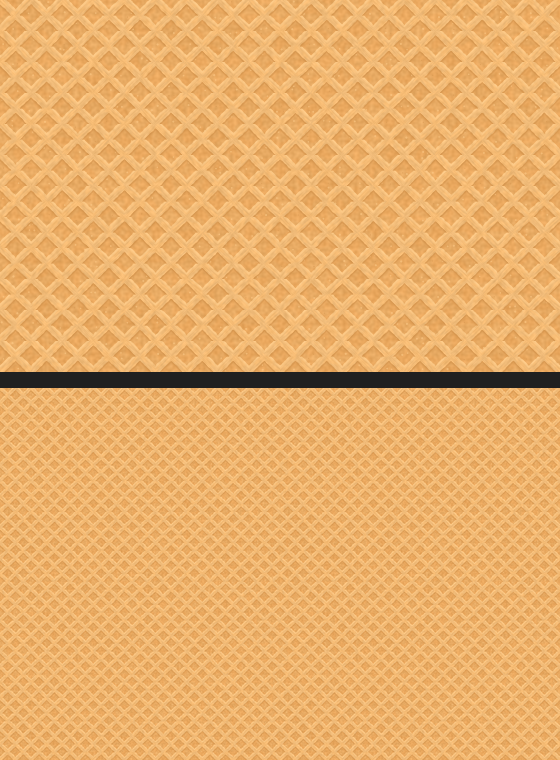
Top, the tile; bottom, the same tile 2 across and 2 down.
Write a Shadertoy shader that draws this pattern.

```glsl
// Waffle sheet: a diagonal lattice of raised ribs around square, sunken pits.
// Each pit is a rounded box in rotated cell space with a lit lower bevel and a
// shaded upper lip; wrapping gradient noise and crumbs add the baked texture.

const vec2  REPEATS     = vec2(18.0, 12.0); // pits across and down
const float PIT_HALF    = 0.37;   // half side of a pit, lattice step = 1
const float PIT_ROUND   = 0.045;  // corner radius
const float BEVEL_WIDTH = 0.078;  // lit lower bevel
const float LIP_WIDTH   = 0.055;  // shaded upper lip
const float EDGE_WOBBLE = 0.022;  // unevenness of the pit outline
const float GRAIN_FREQ  = 8.0;    // grain cells per repeat
const float CRUMB_FREQ  = 6.0;    // crumb cells per repeat
const float CRUMB_SHARE = 0.20;   // part of the crumb cells that are filled
const float CRUMB_SIZE  = 0.17;   // radius in crumb cells
const float PIT_VARIETY = 0.022;  // brightness change from pit to pit

const vec3 RIB_PALE   = vec3(0.94, 0.73, 0.47);
const vec3 RIB_WARM   = vec3(0.96, 0.73, 0.45);
const vec3 FLOOR_WARM = vec3(0.92, 0.66, 0.37);
const vec3 FLOOR_DULL = vec3(0.91, 0.67, 0.39);
const vec3 HIGHLIGHT  = vec3(0.99, 0.79, 0.53);
const vec3 SHADOW     = vec3(0.85, 0.60, 0.32);

vec2 hash2(vec2 p) {
    vec3 h = fract(p.xyx * vec3(0.1031, 0.1030, 0.0973));
    h += dot(h, h.yzx + 33.33);
    return fract((h.xx + h.yz) * h.zy);
}

// Whole cell number folded into the tile
vec2 wrapCell(vec2 cell, vec2 period) {
    return floor(mod(cell + 0.5, period));
}

float cornerSlope(vec2 cell, vec2 offset, vec2 period) {
    float angle = 6.2831853 * hash2(wrapCell(cell, period)).x;
    return dot(vec2(cos(angle), sin(angle)), offset);
}

// Gradient noise that repeats after period cells
float gradientNoise(vec2 p, vec2 period) {
    vec2 i = floor(p), f = fract(p);
    vec2 w = f * f * f * (f * (f * 6.0 - 15.0) + 10.0);
    vec2 e = vec2(1.0, 0.0);
    float low  = mix(cornerSlope(i, f, period), cornerSlope(i + e.xy, f - e.xy, period), w.x);
    float high = mix(cornerSlope(i + e.yx, f - e.yx, period), cornerSlope(i + e.xx, f - e.xx, period), w.x);
    return mix(low, high, w.y);
}

float roundedBox(vec2 p, float halfSide, float radius) {
    vec2 d = abs(p) - halfSide + radius;
    return length(max(d, 0.0)) + min(max(d.x, d.y), 0.0) - radius;
}

// Scattered dots, at most one in each crumb cell; x = mask, y = random tone
vec2 crumbs(vec2 p, vec2 period, float blur) {
    vec2 cell = floor(p);
    vec2 id = wrapCell(cell, period);
    vec2 centre = 0.3 + 0.4 * hash2(id + 17.0);
    vec2 chance = hash2(id + 231.0);
    float dist = length(p - cell - centre) - CRUMB_SIZE * (0.6 + 0.6 * chance.y);
    float mask = (1.0 - smoothstep(-blur, blur, dist)) * step(chance.x, CRUMB_SHARE);
    return vec2(mask, chance.y);
}

void mainImage(out vec4 fragColor, in vec2 fragCoord) {
    vec2 p = fragCoord / iResolution.xy * REPEATS;
    float pixel = REPEATS.x / iResolution.x;
    float blur = max(pixel * 0.8, 0.012);

    // Lattice axes run along the two diagonals
    vec2 lattice = vec2(p.x + p.y, p.x - p.y);
    vec2 id = floor(lattice);
    vec2 q = lattice - id - 0.5;
    vec2 pitId = wrapCell(vec2(id.x + id.y + 1.0, id.x - id.y), 2.0 * REPEATS);
    vec2 variety = hash2(pitId + 5.0);

    // Grain, and streaks drawn out along each rib
    float grain = gradientNoise(p * GRAIN_FREQ, REPEATS * GRAIN_FREQ);
    float patches = gradientNoise(p * 3.0 + 0.37, REPEATS * 3.0);
    float alongU = gradientNoise(lattice * vec2(2.0, 14.0), vec2(12.0, 84.0));
    float alongV = gradientNoise(lattice * vec2(14.0, 2.0), vec2(84.0, 12.0));
    float streak = mix(alongU, alongV, smoothstep(-0.04, 0.04, abs(q.x) - abs(q.y)));

    // Pit outline and its lower and upper sides
    float pitDist = roundedBox(q, PIT_HALF, PIT_ROUND) + EDGE_WOBBLE * (patches + grain);
    float pit = 1.0 - smoothstep(-blur, blur, pitDist);
    float lower = max(-q.x, q.y);
    float upper = max(q.x, -q.y);
    float lit = smoothstep(-0.03, 0.03, lower - upper);
    float bevel = lit * smoothstep(-blur, blur, pitDist + BEVEL_WIDTH);
    float lip = (1.0 - lit) * smoothstep(-blur - 0.02, blur, pitDist + LIP_WIDTH);

    // Ribs: streaked crust, a touch brighter beside the lit bevel
    vec3 rib = mix(RIB_PALE, RIB_WARM, smoothstep(-0.15, 0.25, patches + 0.5 * streak));
    rib += 0.055 * streak + 0.04 * grain;
    rib = mix(rib, HIGHLIGHT, 0.35 * lit * (1.0 - smoothstep(0.0, 0.06, pitDist)));

    // Floor: mottled, with crumbs and a soft shade below the upper lip
    vec3 base = mix(FLOOR_WARM, FLOOR_DULL, smoothstep(-0.2, 0.2, patches));
    base += 0.07 * grain + PIT_VARIETY * (variety.x - 0.5);
    base = mix(base, SHADOW, 0.22 * smoothstep(0.05, PIT_HALF, upper));
    vec2 crumb = crumbs(p * CRUMB_FREQ, REPEATS * CRUMB_FREQ, pixel * CRUMB_FREQ * 0.6);
    base = mix(base, crumb.y < 0.3 ? SHADOW : HIGHLIGHT, 0.6 * crumb.x);

    // Worn bevel and lip over the floor
    float wear = 0.85 + 0.15 * variety.y + 0.35 * min(grain, 0.0);
    base = mix(base, HIGHLIGHT + 0.03 * grain, bevel * wear);
    base = mix(base, SHADOW + 0.04 * grain, lip * wear);

    vec3 color = mix(rib, base, pit);
    color = mix(color, HIGHLIGHT, 0.2 * crumb.x * (1.0 - pit));
    fragColor = vec4(clamp(color, 0.0, 1.0), 1.0);
}
```
